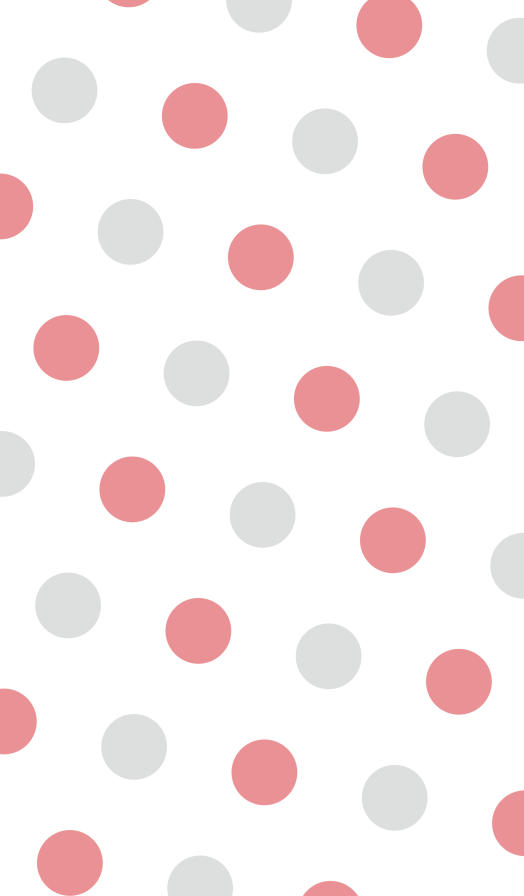
Reproduce this pattern procedurally as a Shadertoy shader.

```glsl
const vec3 PAPER = vec3(1.0);
const vec3 GREY = vec3(0.867, 0.875, 0.871);
const vec3 ROSE = vec3(0.914, 0.569, 0.580);

// Index of the slanted lattice cell whose centre is closest
vec2 latticeCell(vec2 p, mat2 basis) {
    return round(inverse(basis) * p);
}

// Antialiased coverage of a disc
float discMask(vec2 p, float radius, float pixel) {
    return 1.0 - smoothstep(-0.7 * pixel, 0.7 * pixel, length(p) - radius);
}

// Rows alternate between the two colours along the first lattice axis
vec3 dotColor(vec2 cell, vec3 evenColor, vec3 oddColor) {
    return mix(evenColor, oddColor, mod(cell.x, 2.0));
}

void mainImage(out vec4 fragColor, in vec2 fragCoord) {
    float pixel = 1.0 / iResolution.y;
    vec2 uv = fragCoord * pixel;

    // Lattice steps in units of canvas height
    vec2 alongRow = vec2(0.1454, -0.0284);
    vec2 nextRow = vec2(0.0737, -0.1579);
    vec2 anchor = vec2(0.2194, 0.5833);
    float radius = 0.0367;

    mat2 basis = mat2(alongRow, nextRow);
    vec2 p = uv - anchor;
    vec2 cell = latticeCell(p, basis);

    float mask = discMask(p - basis * cell, radius, pixel);
    fragColor = vec4(mix(PAPER, dotColor(cell, GREY, ROSE), mask), 1.0);
}
```
